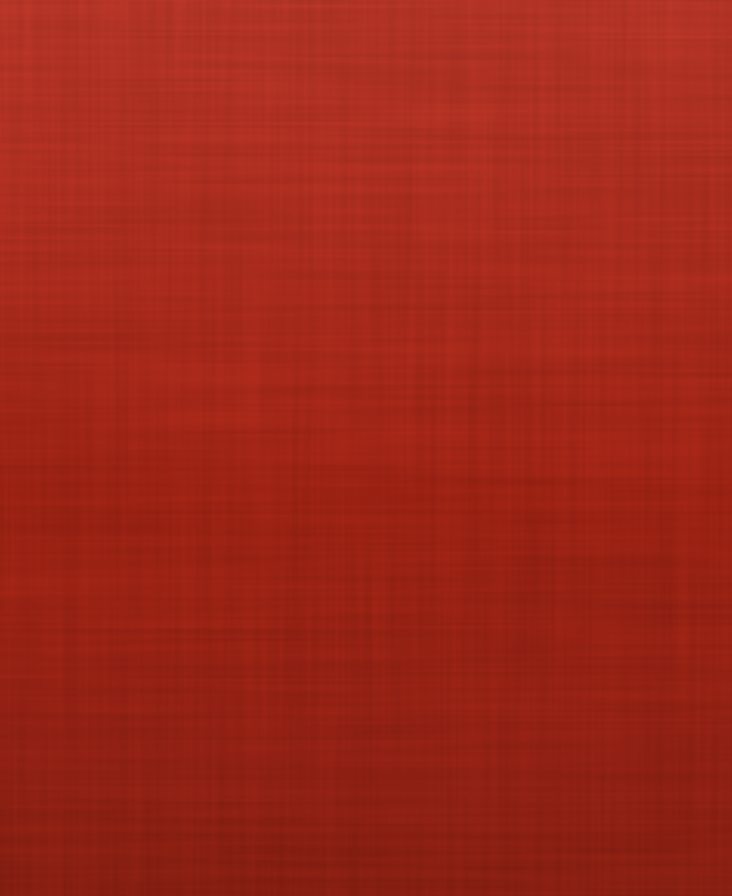
A Shadertoy shader for this texture:

```glsl
// Red linen cloth under a soft vertical light gradient.
// Crossed sets of long, staggered noise streaks form the weft and warp,
// with broader slubs and faint clouds layered over the fine threads.

#define TOP_COLOR vec3(0.705, 0.205, 0.148)
#define MIDDLE_COLOR vec3(0.617, 0.136, 0.078)
#define BOTTOM_COLOR vec3(0.530, 0.120, 0.070)
#define MIDDLE_HEIGHT 0.45
#define THREAD_COUNT 290.0
#define STREAK_COUNT 6.0
#define WEFT_STRENGTH 0.090
#define WARP_STRENGTH 0.070
#define CLOUD_STRENGTH 0.025

// Integer hash giving a value from 0 to 1 for each lattice cell.
float hash(vec2 cell, uint seed) {
    uvec2 q = uvec2(ivec2(cell) + 4096);
    uint h = q.x * 1597334677u ^ q.y * 3812015801u ^ seed * 2798796415u;
    h = (h ^ (h >> 16)) * 2246822519u;
    h = (h ^ (h >> 13)) * 3266489917u;
    h ^= h >> 16;
    return float(h >> 8) / 16777216.0;
}

// Brightness along one thread; each thread starts at its own offset.
float threadTone(float along, float row, uint seed) {
    float x = along + 17.0 * hash(vec2(0.0, row), seed + 50u);
    float cell = floor(x);
    float blend = smoothstep(0.0, 1.0, x - cell);
    return mix(hash(vec2(cell, row), seed),
               hash(vec2(cell + 1.0, row), seed), blend);
}

// Streaks running along x, blended softly between neighbouring threads.
float streaks(vec2 p, uint seed) {
    float row = floor(p.y);
    float blend = smoothstep(0.0, 1.0, p.y - row);
    return mix(threadTone(p.x, row, seed),
               threadTone(p.x, row + 1.0, seed), blend) - 0.5;
}

// Fine threads, medium slubs and broad bands in one direction.
float weave(vec2 p, uint seed) {
    vec2 scale = vec2(STREAK_COUNT, THREAD_COUNT);
    float fine = streaks(p * scale, seed);
    float medium = streaks(p * scale * vec2(1.4, 0.42), seed + 1u);
    float broad = streaks(p * scale * vec2(0.7, 0.13), seed + 2u);
    return 0.60 * fine + 0.40 * medium + 0.28 * broad;
}

// Vertical light falloff through three cloth colours.
vec3 clothGradient(float height) {
    vec3 lower = mix(BOTTOM_COLOR, MIDDLE_COLOR,
                     clamp(height / MIDDLE_HEIGHT, 0.0, 1.0));
    float rise = (height - MIDDLE_HEIGHT) / (1.0 - MIDDLE_HEIGHT);
    return mix(lower, TOP_COLOR, clamp(rise, 0.0, 1.0));
}

void mainImage(out vec4 fragColor, in vec2 fragCoord) {
    vec2 p = fragCoord / iResolution.y;

    // Crossed threads and large uneven patches.
    float weft = WEFT_STRENGTH * weave(p, 1u);
    float warp = WARP_STRENGTH * weave(p.yx, 11u);
    float clouds = CLOUD_STRENGTH * streaks(p * vec2(3.0, 9.0), 21u);

    // Threads scale the light, with a small neutral sheen.
    float relief = weft + warp + clouds;
    vec3 color = clothGradient(p.y) * (1.0 + relief) + 0.06 * relief;
    fragColor = vec4(clamp(color, 0.0, 1.0), 1.0);
}
```
